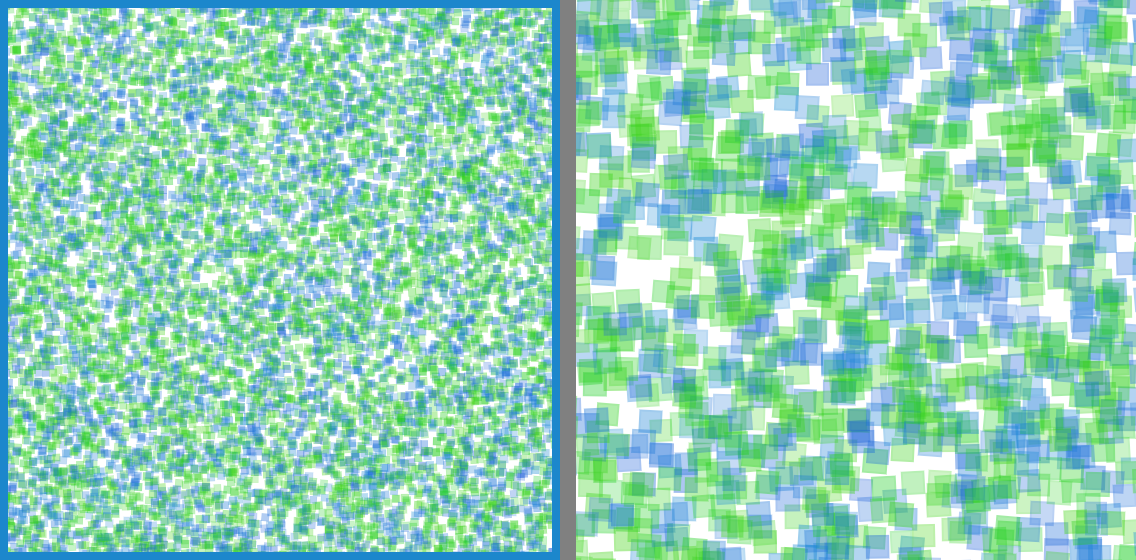
Left: the whole. Right: its middle third, enlarged.
Reproduce this pattern procedurally as a Shadertoy shader.

```glsl
// Confetti of small translucent green and blue squares on white, inside a blue frame.
// A jittered cell grid holds several candidate squares per cell; they are blended
// layer by layer in a fixed cell order, so overlaps build up deeper mixed tones.

#define CELLS 80.0        // grid cells along the canvas height
#define LAYERS 5          // candidate squares per cell
#define KEEP 0.33         // chance that a candidate is drawn
#define SIDE 0.0140       // side of a square
#define SIDE_VARY 0.0008  // random change of the side
#define TILT 0.09         // largest rotation, in radians
#define OPACITY 0.30      // mean opacity of one square
#define OPACITY_VARY 0.07 // random change of the opacity
#define RIM 0.05          // extra opacity along the outline
#define GREEN_SHARE 0.57  // share of green squares
#define FRAME 0.0143      // width of the frame

const vec3 PAPER = vec3(1.0);
const vec3 FRAME_BLUE = vec3(0.11, 0.53, 0.80);
const vec3 LEAF = vec3(0.08, 0.80, 0.12);
const vec3 LIME = vec3(0.27, 0.83, 0.07);
const vec3 COBALT = vec3(0.10, 0.35, 0.85);
const vec3 SKY = vec3(0.09, 0.55, 0.83);

// Three random values in 0..1 from integer coordinates
vec3 hash3(ivec3 key) {
    uvec3 v = uvec3(key + 1024) * 1664525u + 1013904223u;
    v.x += v.y * v.z; v.y += v.z * v.x; v.z += v.x * v.y;
    v ^= v >> 16u;
    v.x += v.y * v.z; v.y += v.z * v.x; v.z += v.x * v.y;
    return vec3(v >> 8u) / 16777216.0;
}

// Signed distance to an axis-aligned box
float boxDistance(vec2 p, vec2 halfSize) {
    vec2 d = abs(p) - halfSize;
    return length(max(d, 0.0)) + min(max(d.x, d.y), 0.0);
}

// Smooth coverage of the inside of a distance field
float coverage(float dist, float pixel) {
    return clamp(0.5 - dist / pixel, 0.0, 1.0);
}

vec3 inkColor(float family, float shade) {
    return family < GREEN_SHARE ? mix(LEAF, LIME, shade) : mix(COBALT, SKY, shade);
}

// Blend one candidate square over the colour below
vec3 addSquare(vec3 below, vec2 p, ivec2 cell, int layer, float pixel) {
    vec3 place = hash3(ivec3(cell, layer));
    if (place.z > KEEP) return below;
    vec3 form = hash3(ivec3(cell, layer + 32));
    vec3 tone = hash3(ivec3(cell, layer + 64));

    vec2 q = p - (vec2(cell) + place.xy) / CELLS;
    float angle = TILT * (2.0 * form.x - 1.0);
    float c = cos(angle), s = sin(angle);
    q = mat2(c, -s, s, c) * q;

    float side = SIDE + SIDE_VARY * (2.0 * form.y - 1.0);
    float d = boxDistance(q, vec2(0.5 * side));
    float outline = coverage(abs(d + 0.0006) - 0.0006, pixel);
    float alpha = OPACITY + OPACITY_VARY * (2.0 * form.z - 1.0) + RIM * outline;
    return mix(below, inkColor(tone.x, tone.y), alpha * coverage(d, pixel));
}

void mainImage(out vec4 fragColor, in vec2 fragCoord) {
    float pixel = 1.0 / iResolution.y;
    vec2 p = fragCoord * pixel;
    ivec2 home = ivec2(floor(p * CELLS));

    // Squares from the neighbouring cells, layer by layer
    vec3 color = PAPER;
    for (int layer = 0; layer < LAYERS; layer++)
        for (int y = -1; y <= 1; y++)
            for (int x = -1; x <= 1; x++)
                color = addSquare(color, p, home + ivec2(x, y), layer, pixel);

    // Frame on top
    vec2 middle = 0.5 * iResolution.xy * pixel;
    float inside = coverage(boxDistance(p - middle, middle - FRAME), pixel);
    fragColor = vec4(mix(FRAME_BLUE, color, inside), 1.0);
}
```
